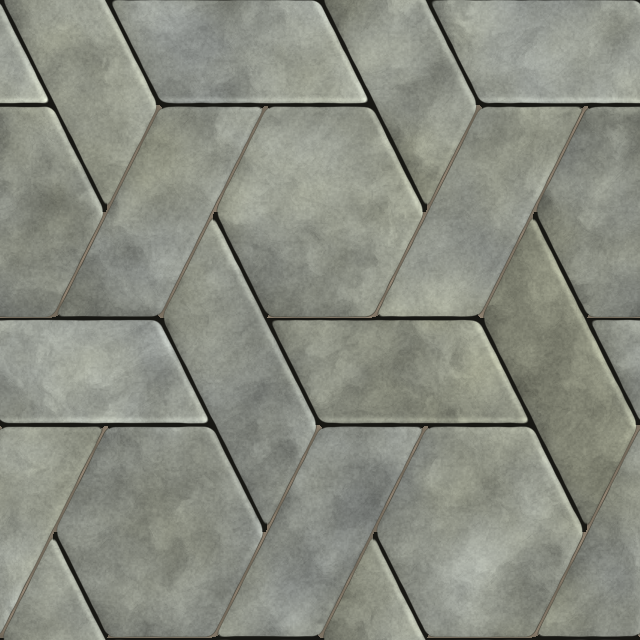
A WebGL 1 fragment shader for this pattern:

```glsl
precision highp float;
// Grey-green padded tiles: hexagons, each ringed by three kinds of parallelogram.
// Each tile is an intersection of bands along three slanted axes; the deepest tile
// at a point wins, then gets mottled leather, lit rims and dark or tan seams.
uniform vec2 u_resolution;

float hash(vec2 p) {
    vec3 h = fract(vec3(p.xyx) * 0.1031);
    h += dot(h, h.yzx + 33.33);
    return fract((h.x + h.y) * h.z);
}

float noise(vec2 p) {
    vec2 i = floor(p), f = fract(p);
    f = f * f * (3.0 - 2.0 * f);
    return mix(mix(hash(i), hash(i + vec2(1, 0)), f.x),
               mix(hash(i + vec2(0, 1)), hash(i + 1.0), f.x), f.y);
}

float fbm(vec2 p) {
    float sum = 0.0, gain = 0.5;
    for (int i = 0; i < 5; i++) {
        sum += gain * noise(p);
        p = mat2(1.6, 1.2, -1.2, 1.6) * p + 7.3;
        gain *= 0.5;
    }
    return sum;
}

float smoothMin(float a, float b, float k) {
    float h = max(k - abs(a - b), 0.0) / k;
    return min(a, b) - 0.25 * k * h * h;
}

void main() {
    // Six units across the canvas; lattice steps are (3, 0) and (1.5, 3).
    vec2 q = gl_FragCoord.xy / u_resolution * 6.0 - vec2(3.0, 4.016);
    float pixel = 6.0 / min(u_resolution.x, u_resolution.y);

    // Find the tile that contains this point.
    float depth = -10.0, kind = 0.0;
    vec3 edge = vec3(1.0), side = vec3(1.0);
    vec2 center = vec2(0.0);
    for (int j = -1; j <= 1; j++) {
        float row = floor(q.y / 3.0 + 0.5) + float(j);
        for (int i = -1; i <= 1; i++) {
            float col = floor((q.x - 1.5 * row) / 3.0 + 0.5) + float(i);
            vec2 c = vec2(3.0 * col + 1.5 * row, 3.0 * row);
            vec2 d = q - c;
            vec3 axes = vec3(d.x - 0.5 * d.y, d.x + 0.5 * d.y, d.y);
            for (int k = 0; k < 4; k++) {
                vec3 middle = vec3(0.0), halfWidth = vec3(1.0);
                if (k == 1) { middle.z = -1.5; halfWidth = vec3(9.0, 1.0, 0.5); }
                if (k == 2) { middle.x = -1.5; halfWidth = vec3(0.5, 9.0, 1.0); }
                if (k == 3) { middle.y = -1.5; halfWidth = vec3(1.0, 0.5, 9.0); }
                vec3 e = (halfWidth - abs(axes - middle)) * vec3(0.894, 0.894, 1.0);
                float inside = smoothMin(smoothMin(e.x, e.y, 0.07), e.z, 0.07);
                if (inside > depth) {
                    depth = inside;
                    edge = e;
                    side = sign(axes - middle);
                    center = c;
                    kind = float(k);
                }
            }
        }
    }

    // Per-tile seed, wrapping with the canvas.
    vec2 id = floor(mod(center + 0.1, 6.0) * 2.0) + kind * vec2(17.0, 29.0);
    float tone = hash(id + 3.0), tint = hash(id + 41.0);
    vec2 p = q - center + 20.0 + 40.0 * vec2(hash(id + 5.0), hash(id + 11.0));

    // Mottled leather: clouds, warped creases, pale scuffs and fine grain.
    float cloud = fbm(p * 1.3);
    float mottle = fbm(p * 4.0 + 3.0 * cloud);
    vec2 warped = p * vec2(5.0, 8.0) + 5.0 * vec2(cloud, mottle);
    float crease = 1.0 - smoothstep(0.0, 0.07, abs(fbm(warped) - 0.48));
    float scuff = smoothstep(0.66, 0.82, noise(p * 3.5 + 2.0 * mottle));
    float grain = noise(p * 38.0) + noise(p * 71.0) - 1.0;
    float light = 0.575 + 0.08 * (tone - 0.5) + 0.24 * (cloud - 0.48)
                + 0.19 * (mottle - 0.48) - 0.022 * crease + 0.035 * scuff
                + 0.045 * grain;

    // Soft padding lit from the right, with a bright rim beside the seam.
    vec3 near = exp(-max(edge, 0.0) / 0.13);
    light += dot(side * near, vec3(0.02, 0.075, 0.01));
    light -= 0.05 * exp(-max(depth, 0.0) / 0.07);
    vec3 rim = exp(-pow((edge - 0.045) / 0.028, vec3(2.0)));
    bool slab = kind > 0.5 && kind < 1.5;
    light += 0.13 * rim.y * max(side.y, 0.0);
    light += (slab ? 0.12 : 0.04) * rim.z * max(-side.z * (slab ? 1.0 : -1.0), 0.0);
    light += 0.04 * rim.x * max(side.x, 0.0);

    float cool = clamp(0.55 * tint + 1.6 * (fbm(p * 0.9 + 9.0) - 0.4), 0.0, 1.0);
    vec3 hue = mix(vec3(1.0, 1.015, 0.89), vec3(0.985, 1.015, 0.985), cool);
    vec3 color = light * hue;

    // Seams: black grooves, with a thin tan thread on rising edges and hexagon feet.
    float rising = step(edge.x, min(edge.y, edge.z));
    float foot = step(edge.z, min(edge.x, edge.y)) * step(kind, 0.5) * step(side.z, 0.0);
    float threaded = max(rising, foot);
    float wear = noise(q * 9.0 + 50.0);
    float width = mix(0.017, 0.013, threaded) + 0.006 * (wear - 0.5);
    float groove = 1.0 - smoothstep(width - pixel * 0.7, width + pixel * 0.9, depth);
    color = mix(color, mix(vec3(0.09, 0.09, 0.075), vec3(0.27, 0.26, 0.22), threaded), groove);
    float thread = 1.0 - smoothstep(0.004, 0.006 + pixel, depth);
    color = mix(color, vec3(0.60, 0.54, 0.47), thread * threaded * (0.45 + 0.5 * wear));

    gl_FragColor = vec4(clamp(color, 0.0, 1.0), 1.0);
}
```
